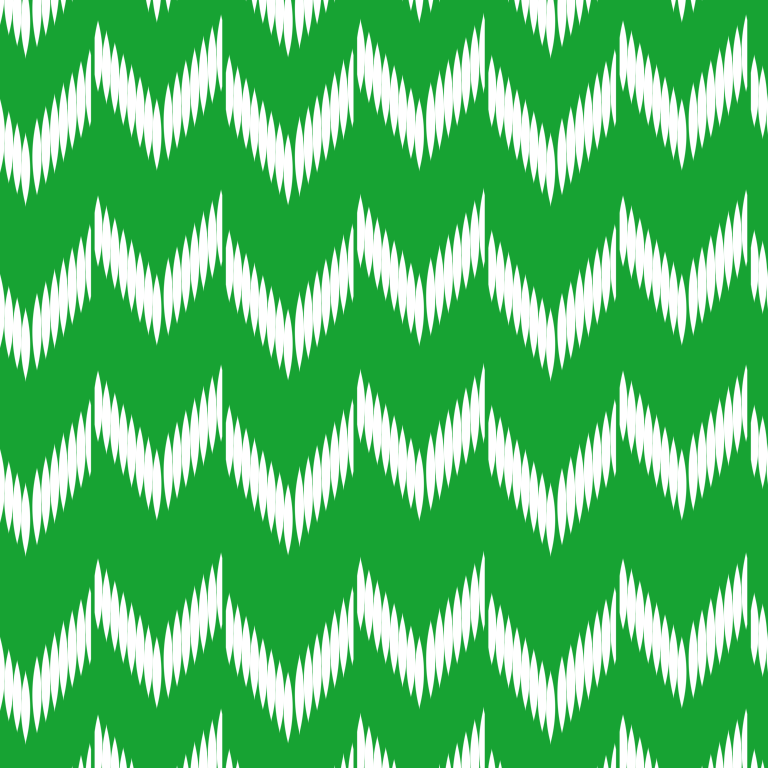
A WebGL 2 fragment shader for this pattern:

```glsl
#version 300 es
precision highp float;
// White ikat zigzags made of pointed vertical stitches on a green ground.

uniform vec2 u_resolution;
out vec4 fragColor;

// Approximate signed distance to an upright lens with pointed ends.
float stitch(vec2 p, float halfWidth, float halfLength) {
    float t = p.y / halfLength;
    return abs(p.x) - halfWidth * (1.0 - t * t);
}

// One V with its lowest tip at the origin; the outer stitches are cut straight.
float chevron(vec2 p) {
    float d = 1e3;
    for (int i = -7; i <= 7; i++) {
        float k = abs(float(i));
        bool rightArm = i > 0;
        vec2 center = rightArm ? vec2(0.34 + 1.146 * k, 4.82 + 1.484 * k)
                               : vec2(-1.094 * k, 4.62 + 1.458 * k);
        d = min(d, stitch(p - center, 0.6, rightArm ? 5.0 : 4.62));
    }
    return max(d, max(p.x - 8.52, -8.1 - p.x));
}

void main() {
    // The canvas spans 100 units each way.
    vec2 p = 100.0 * gl_FragCoord.xy / u_resolution;
    float pixel = 100.0 / min(u_resolution.x, u_resolution.y);

    // Columns alternate between low and raised chevrons.
    float column = (p.x - 3.33 + 8.33) / 17.09;
    float x = fract(column) * 17.09 - 8.33;
    float raise = 4.56 * mod(floor(column), 2.0);

    // Heights of the low tips; the row spacing is uneven.
    float rowTips[6] = float[6](92.58, 73.31, 50.52, 27.73, 3.26, -17.06);
    float d = 1e3;
    for (int row = 0; row < 6; row++) {
        d = min(d, chevron(vec2(x, p.y - rowTips[row] - raise)));
    }

    vec3 green = vec3(0.09, 0.64, 0.20);
    float coverage = 1.0 - smoothstep(-0.75 * pixel, 0.75 * pixel, d);
    fragColor = vec4(mix(green, vec3(1.0), coverage), 1.0);
}
```
